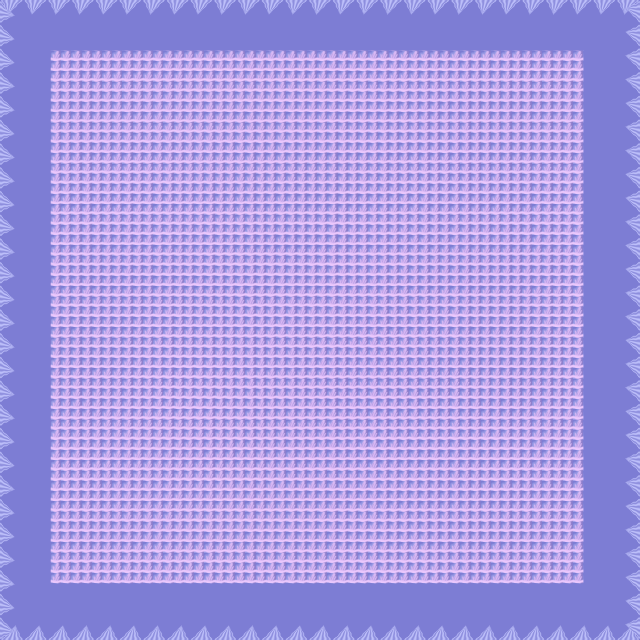
Reproduce this texture map procedurally as a three.js fragment shader.

```glsl
// A periwinkle cloth with a square field of small pink plumes on wavy bands,
// framed by ribbed shells that point inwards from all four edges.
// Each motif is a distance function repeated with fract; the frame is one edge turned four times.
#define REPEATS 52.0
#define FIELD_ORIGIN vec2(0.0794, 0.0885)
#define FIELD_SIZE 0.832
#define SHELLS 27.0
#define SHELL_HEIGHT 0.0225
#define SHELL_LEAN 0.15
#define SOFT 0.0015
#define GROUND vec3(0.49, 0.49, 0.83)
#define SHADE vec3(0.56, 0.50, 0.80)
#define VEIN vec3(0.71, 0.61, 0.89)
#define PINK vec3(0.92, 0.78, 0.99)
#define SHELL_LIGHT vec3(0.74, 0.75, 0.98)

varying vec2 vUv;

// Coverage of a shape whose signed distance is given in canvas units
float cover(float d) {
  return 1.0 - smoothstep(-SOFT, SOFT, d);
}

// Distance to a leaf running from a to b, its radius tapering from ra to rb
float leaf(vec2 p, vec2 a, vec2 b, float ra, float rb) {
  vec2 ab = b - a;
  float h = clamp(dot(p - a, ab) / dot(ab, ab), 0.0, 1.0);
  return length(p - a - ab * h) - mix(ra, rb, h);
}

// Distance to the wavy band at the foot of a unit cell
float band(vec2 p) {
  return abs(p.y - 0.16 - 0.06 * cos(6.2832 * p.x)) - 0.12;
}

// Distance to the slanting plume that rises from the band
float plume(vec2 p) {
  float d = leaf(p, vec2(0.42, 0.25), vec2(0.66, 0.88), 0.22, 0.12);
  d = min(d, leaf(p, vec2(0.34, 0.25), vec2(0.24, 0.60), 0.12, 0.06));
  return min(d, leaf(p, vec2(0.60, 0.30), vec2(0.80, 0.62), 0.12, 0.06));
}

// Square field of plumes, laid over the ground colour
vec3 field(vec3 color, vec2 uv) {
  vec2 f = (uv - FIELD_ORIGIN) / FIELD_SIZE;
  vec2 inset = min(f, 1.0 - f) * FIELD_SIZE;
  float inside = cover(-min(inset.x, inset.y));
  float cell = FIELD_SIZE / REPEATS;
  vec2 p = fract(f * REPEATS);
  float rise = plume(p);
  float foot = band(p);

  // Gaps: a pale glow left of the plume, a dull shadow right of it
  float side = smoothstep(-0.1, 0.1, p.x - 0.33 - 0.38 * p.y);
  vec3 gap = mix(mix(GROUND, SHELL_LIGHT, 0.45), SHADE, side);
  color = mix(color, gap, inside * (1.0 - smoothstep(0.06, 0.30, min(rise, foot))));

  // Plume slightly duller than the band it stands on
  color = mix(color, mix(PINK, VEIN, 0.32), inside * cover(rise * cell));
  float vein = leaf(p, vec2(0.38, 0.40), vec2(0.50, 0.70), 0.04, 0.02);
  vein = min(vein, leaf(p, vec2(0.57, 0.32), vec2(0.68, 0.62), 0.04, 0.02));
  color = mix(color, VEIN, inside * cover(vein * cell));
  return mix(color, PINK, inside * cover(foot * cell));
}

// Row of ribbed shells standing on the lower edge
vec3 shells(vec3 color, vec2 q) {
  float h = q.y / SHELL_HEIGHT;
  float t = fract(q.x * SHELLS) - 0.5 - SHELL_LEAN * h;
  float halfWidth = 0.44 * (1.0 - h) + 0.03 * sin(h * 16.0) * (1.0 - h);
  float mask = cover((abs(t) - halfWidth) / SHELLS);

  // Ribs fan out from the tip and fade where they crowd together
  float u = t / max(halfWidth, 0.05);
  float rib = 0.5 + 0.5 * cos(u * 12.566);
  rib = mix(rib, 0.6, smoothstep(0.45, 0.95, h));
  vec3 body = mix(GROUND, SHELL_LIGHT, 0.25 + 0.75 * rib);
  return mix(color, body, mask);
}

void main() {
  vec3 color = field(GROUND, vUv);
  vec2 q = vUv;
  for (int i = 0; i < 4; i++) {
    color = shells(color, q);
    q = vec2(1.0 - q.y, q.x); // quarter turn to the next edge
  }
  gl_FragColor = vec4(color, 1.0);
}
```
